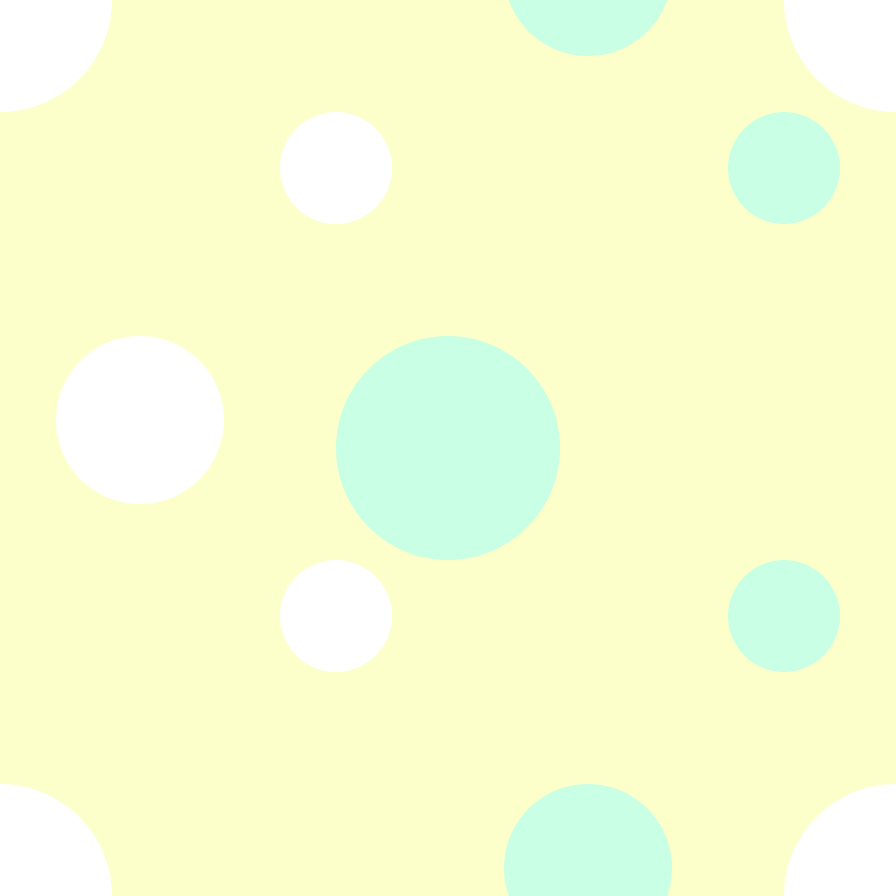
Write a Shadertoy shader that draws this pattern.

```glsl
// Seamless polka dots: white dots in three sizes, echoed in mint half a tile away.
#define REPEATS 1.0
#define CREAM vec3(0.990, 1.000, 0.790)
#define WHITE vec3(1.000, 1.000, 1.000)
#define MINT vec3(0.790, 1.000, 0.893)
#define LARGE_RADIUS 0.125
#define MEDIUM_RADIUS 0.09375
#define SMALL_RADIUS 0.0625
#define LARGE_CENTER vec2(0.0, 0.0)
#define MEDIUM_CENTER vec2(0.15625, 0.53125)
#define SMALL_CENTER vec2(0.375, 0.3125)

// Signed distance to a dot that repeats with the given period
float dotDistance(vec2 p, vec2 center, vec2 period, float radius) {
    vec2 offset = p - center;
    offset -= period * round(offset / period);
    return length(offset) - radius;
}

// One colour group: a large, a medium and two stacked small dots
float dotGroup(vec2 p) {
    float large = dotDistance(p, LARGE_CENTER, vec2(1.0), LARGE_RADIUS);
    float medium = dotDistance(p, MEDIUM_CENTER, vec2(1.0), MEDIUM_RADIUS);
    float small = dotDistance(p, SMALL_CENTER, vec2(1.0, 0.5), SMALL_RADIUS);
    return min(large, min(medium, small));
}

// Antialiased coverage over about one pixel
float coverage(float dist, float pixel) {
    return clamp(0.5 - dist / pixel, 0.0, 1.0);
}

void mainImage(out vec4 fragColor, in vec2 fragCoord) {
    vec2 p = REPEATS * fragCoord / iResolution.xy;
    float pixel = REPEATS / min(iResolution.x, iResolution.y);

    // The mint group is the white group moved by half a tile both ways
    vec3 color = mix(CREAM, WHITE, coverage(dotGroup(p), pixel));
    color = mix(color, MINT, coverage(dotGroup(p - 0.5), pixel));

    fragColor = vec4(color, 1.0);
}
```
